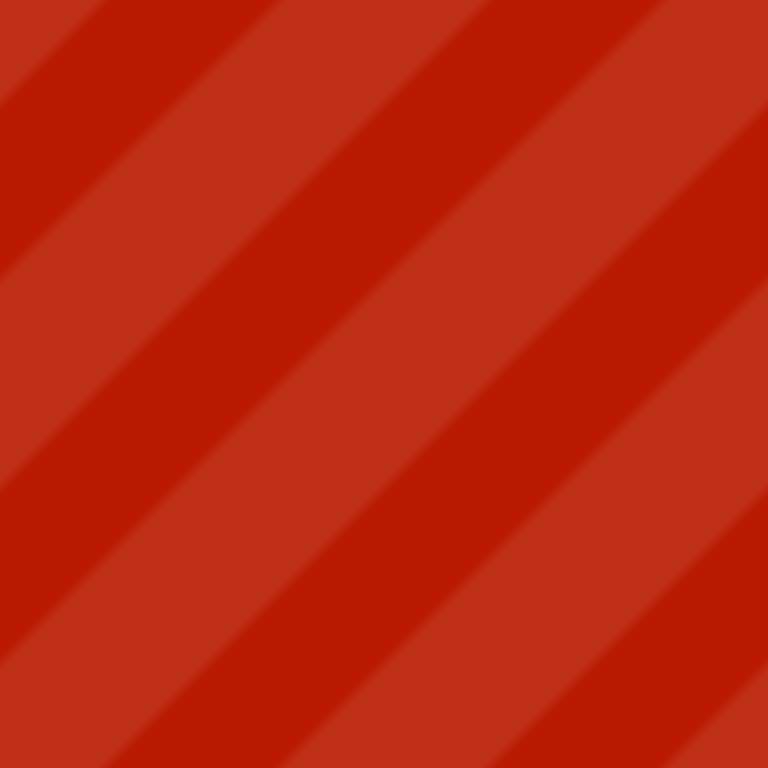
Give the GLSL for this pattern, as a WebGL 1 fragment shader.

```glsl
precision highp float;

uniform vec2 u_resolution;

const float STRIPE_REPEATS = 2.0;   // whole number, so the edges join
const float DARK_SHARE = 0.455;     // dark part of one stripe period
const float EDGE_SOFTNESS = 0.028;  // half-width of the blend, in periods
const vec3 LIGHT_RED = vec3(0.75, 0.183, 0.092);
const vec3 DARK_RED = vec3(0.725, 0.098, 0.0);

// Coverage of the dark band, centred in each diagonal period
float darkStripe(vec2 uv) {
  float phase = fract((uv.x - uv.y) * STRIPE_REPEATS);
  float edgeDistance = abs(phase - 0.5) - 0.5 * DARK_SHARE;
  float pixel = STRIPE_REPEATS / min(u_resolution.x, u_resolution.y);
  float blend = max(EDGE_SOFTNESS, pixel);
  return 1.0 - smoothstep(-blend, blend, edgeDistance);
}

void main() {
  vec2 uv = gl_FragCoord.xy / u_resolution;
  gl_FragColor = vec4(mix(LIGHT_RED, DARK_RED, darkStripe(uv)), 1.0);
}
```
